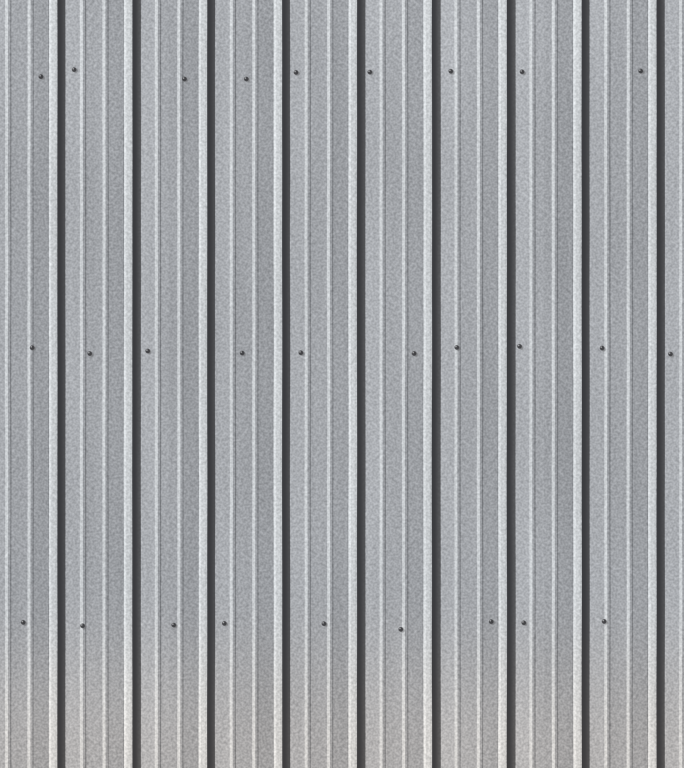
Reproduce this texture procedurally as a WebGL 2 fragment shader.

```glsl
#version 300 es
precision highp float;
// Ribbed galvanised steel cladding with narrow ridges, shadowed folds and rows of screws.

uniform vec2 u_resolution;
out vec4 outColor;

// Lengths are in canvas widths; positions across a panel run from 0 to 1.
const float PITCH = 0.1095;
const float FIRST_PANEL = 0.0285;
const float ROW_GAP = 0.403;
const float FIRST_ROW = 0.208;
const float SCREW_RADIUS = 0.0033;

const vec3 STEEL = vec3(0.640, 0.645, 0.655);
const vec3 RIDGE = vec3(0.825, 0.832, 0.835);
const vec3 CREASE = vec3(0.440, 0.445, 0.455);
const vec3 SHADOW_DEEP = vec3(0.235, 0.235, 0.245);
const vec3 SHADOW_SOFT = vec3(0.345, 0.345, 0.350);

float hash(vec2 p) {
    vec3 q = fract(p.xyx * vec3(0.1031, 0.1030, 0.0973));
    q += dot(q, q.yzx + 33.33);
    return fract((q.x + q.y) * q.z);
}

vec2 gradient(vec2 cell) {
    float angle = 6.2832 * hash(cell);
    return vec2(cos(angle), sin(angle));
}

float gradientNoise(vec2 p) {
    vec2 i = floor(p), f = fract(p);
    vec2 u = f * f * f * (f * (f * 6.0 - 15.0) + 10.0);
    vec2 e = vec2(1.0, 0.0);
    float low = mix(dot(gradient(i), f), dot(gradient(i + e.xy), f - e.xy), u.x);
    float high = mix(dot(gradient(i + e.yx), f - e.yx), dot(gradient(i + e.xx), f - e.xx), u.x);
    return mix(low, high, u.y);
}

// Smooth coverage of the strip from a to b.
float band(float x, float a, float b, float soft) {
    return clamp((b - x) / soft + 0.5, 0.0, 1.0) - clamp((a - x) / soft + 0.5, 0.0, 1.0);
}

float disc(vec2 p, float radius, float soft) {
    return 1.0 - smoothstep(-soft, soft, length(p) - radius);
}

// A small ridge: lit edge, sloping side, thin crease.
vec3 addRidge(vec3 color, float x, float start, float soft) {
    color = mix(color, STEEL * 0.96, band(x, start + 0.04, start + 0.068, soft));
    color = mix(color, CREASE, 0.8 * band(x, start + 0.068, start + 0.084, soft));
    return mix(color, RIDGE, 0.92 * band(x, start, start + 0.04, soft));
}

// The tall fold: a bright face with lit rims, then its shadow.
vec3 addFold(vec3 color, float x, float variation, float soft) {
    float shadowEnd = 0.607 + 0.018 * variation;
    vec3 shadow = mix(SHADOW_DEEP, SHADOW_SOFT, smoothstep(0.53, 0.62, x) * (0.6 + 0.4 * variation));
    color = mix(color, CREASE, 0.35 * band(x, 0.383, 0.395, soft));
    color = mix(color, RIDGE * 0.965, band(x, 0.395, 0.507, soft));
    color = mix(color, RIDGE * 1.05, band(x, 0.395, 0.425, soft));
    color = mix(color, RIDGE * 0.91, band(x, 0.480, 0.507, soft));
    return mix(color, shadow, band(x, 0.507, shadowEnd, soft));
}

vec3 panelColor(float across, float soft) {
    float x = fract(across);
    float variation = hash(vec2(floor(across), 7.0));
    float lift = 0.035 * band(x, 0.61, 0.81, soft) - 0.03 * band(x, 0.19, 0.395, soft);
    vec3 color = STEEL + lift + 0.025 * (variation - 0.5);
    color = addRidge(color, x, 0.107, soft);
    color = addRidge(color, x, 0.807, soft);
    return addFold(color, x, variation, soft);
}

// One screw per panel and row, shifted at random between the folds.
vec3 addScrews(vec3 color, vec2 p, float seed, float soft) {
    vec2 grid = vec2((p.x - FIRST_PANEL) / PITCH - 0.5, (p.y - FIRST_ROW) / ROW_GAP + 0.5);
    vec2 id = floor(grid) + seed;
    vec2 place = vec2(0.13 + 0.72 * hash(id), 0.5 + 0.035 * (hash(id + 41.0) - 0.5));
    vec2 d = (fract(grid) - place) * vec2(PITCH, ROW_GAP);
    float r = SCREW_RADIUS;
    color = mix(color, SHADOW_SOFT, 0.5 * disc(d - r * vec2(0.7, -0.5), r * 0.9, soft * 1.5));
    color = mix(color, SHADOW_DEEP, 0.9 * disc(d, r, soft));
    return mix(color, RIDGE, 0.65 * disc(d + r * vec2(0.4, -0.4), r * 0.32, soft));
}

// Fine spangle of the coating plus broad, faint streaks.
float metalGrain(vec2 p) {
    vec2 turned = mat2(0.8, 0.6, -0.6, 0.8) * p;
    float fine = gradientNoise(turned * 310.0) + 0.8 * gradientNoise(turned.yx * 187.0 + 19.0);
    float streaks = gradientNoise(p * vec2(70.0, 4.0) + 5.0);
    float clouds = gradientNoise(p * 5.0 + 31.0);
    return 0.085 * fine + 0.022 * streaks + 0.025 * clouds;
}

void main() {
    vec2 p = gl_FragCoord.xy / u_resolution.x;
    float height = gl_FragCoord.y / u_resolution.y;
    float pixel = 1.0 / u_resolution.x;

    float wobble = 0.0005 * gradientNoise(vec2(p.x * 9.0, p.y * 6.0));
    float across = (p.x + wobble - FIRST_PANEL) / PITCH;
    vec3 color = panelColor(across, 1.2 * pixel / PITCH);

    // Grain fades in the shadows.
    color += metalGrain(p) * smoothstep(0.2, 0.6, color.g);

    // Cool sky light above, warm ground light below.
    float ground = 1.0 - smoothstep(0.0, 0.25, height);
    color *= mix(vec3(0.99, 1.0, 1.01), vec3(1.055, 1.035, 1.015), ground);
    color *= 1.0 + 0.025 * smoothstep(0.7, 1.0, height);

    color = addScrews(color, p, 3.0, 0.8 * pixel);
    outColor = vec4(clamp(color, 0.0, 1.0), 1.0);
}
```
